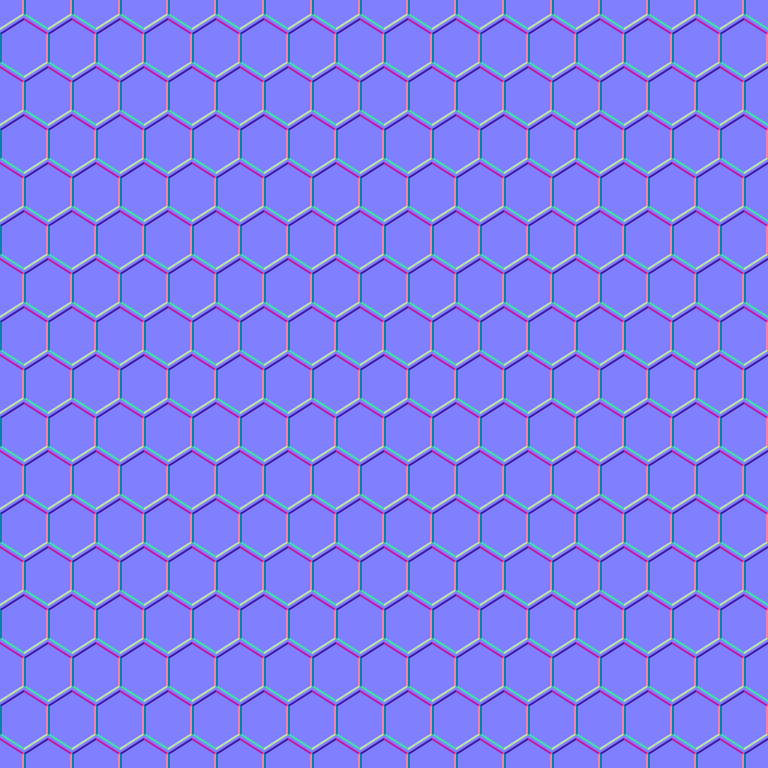
This texture map is drawn by a Shadertoy shader. Its source:

```glsl
const float TAU = 6.2831853;
const float REPEATS = 16.0;     // cells across and rows down
const int SUBSAMPLES = 4;       // per axis, for smooth edges

// Position relative to the nearest centre of a lattice with period (1, 2).
vec2 latticeLocal(vec2 p, vec2 offset) {
    vec2 period = vec2(1.0, 2.0);
    return mod(p - offset + 0.5 * period, period) - 0.5 * period;
}

// Signed distance to an upright hexagon in x, outward edge direction in yz.
vec3 hexEdge(vec2 p, float halfWidth, float apex, float roofSlope) {
    vec2 q = abs(p);
    vec2 roofNormal = normalize(vec2(roofSlope, 1.0));
    float side = q.x - halfWidth;
    float roof = dot(q - vec2(0.0, apex), roofNormal);
    vec2 facing = vec2(p.x < 0.0 ? -1.0 : 1.0, p.y < 0.0 ? -1.0 : 1.0);
    return side > roof ? vec3(side, facing.x, 0.0)
                       : vec3(roof, facing * roofNormal);
}

// Slight change of bevel strength per cell; whole frequencies wrap.
float cellStrength(vec2 centre, float repeats) {
    vec2 phase = centre * TAU / repeats;
    float wave = sin(dot(phase, vec2(3.0, 5.0))) + sin(dot(phase, vec2(7.0, -4.0)));
    return 1.0 + 0.06 * wave;
}

// Narrow bevel with a flat face on both sides.
float bevelProfile(float dist, float width) {
    return 1.0 - smoothstep(0.25 * width, 0.75 * width, abs(dist));
}

vec3 tileNormal(vec2 p) {
    // Two interleaved lattices make the staggered rows.
    vec2 evenLocal = latticeLocal(p, vec2(0.0));
    vec2 oddLocal = latticeLocal(p, vec2(0.5, 1.0));
    vec3 evenEdge = hexEdge(evenLocal, 0.48, 0.605, 0.635);
    vec3 oddEdge = hexEdge(oddLocal, 0.48, 0.605, 0.635);
    bool useEven = evenEdge.x < oddEdge.x;
    vec3 edge = useEven ? evenEdge : oddEdge;
    vec2 centre = p - (useEven ? evenLocal : oddLocal);

    // The green channel points down.
    float steepness = 6.0 * cellStrength(centre, REPEATS) * bevelProfile(edge.x, 0.03);
    return normalize(vec3(edge.y * steepness, -edge.z * steepness, 1.0));
}

void mainImage(out vec4 fragColor, in vec2 fragCoord) {
    vec3 colour = vec3(0.0);
    for (int j = 0; j < SUBSAMPLES; j++) {
        for (int i = 0; i < SUBSAMPLES; i++) {
            vec2 jitter = (vec2(i, j) + 0.5) / float(SUBSAMPLES) - 0.5;
            vec2 uv = (fragCoord + jitter) / iResolution.xy;
            colour += 0.5 + 0.5 * tileNormal(uv * REPEATS);
        }
    }
    fragColor = vec4(colour / float(SUBSAMPLES * SUBSAMPLES), 1.0);
}
```
